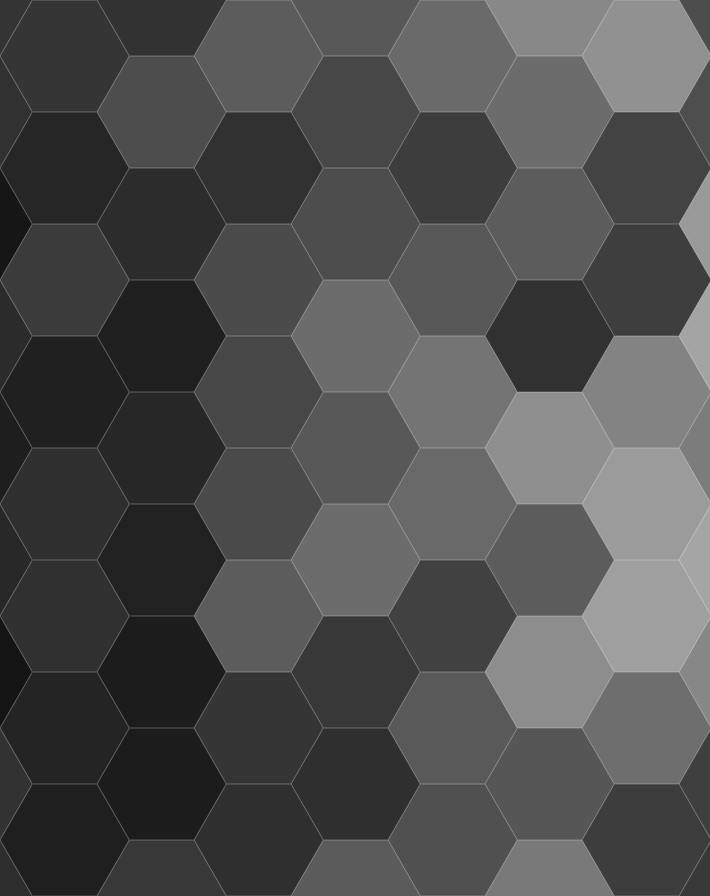
Give the GLSL for this pattern, as a Shadertoy shader.

```glsl
// Flat-topped hexagon tiling, eight cells tall, in flat greys that brighten to the right.
// Cells are the Voronoi regions of a staggered lattice; the two nearest centres
// give the fill, the smoothed border and the hairline between neighbours.

const float ROWS = 8.0;           // cells down the canvas; a cell is 1 unit tall
const float PITCH = 0.8660254;    // distance between columns
const float RADIUS = 0.5773503;   // centre to corner
const float LINE_WIDTH = 0.007;
const float LINE_ALPHA = 0.36;

float hash(vec2 p) {
    return fract(sin(dot(p, vec2(127.1, 311.7))) * 43758.5453);
}

// Odd columns sit half a cell lower.
vec2 cellCenter(vec2 id) {
    return vec2(RADIUS + id.x * PITCH, id.y + 0.5 - 0.5 * mod(id.x, 2.0));
}

// Grey of one cell: a left-to-right ramp scaled by a random factor.
float cellTone(vec2 id, float width) {
    float across = clamp(cellCenter(id).x / width, 0.0, 1.0);
    float ramp = mix(0.15, 0.46, across);
    return clamp(ramp * mix(0.48, 1.48, hash(id + 3.0)), 0.08, 0.66);
}

// Share of a pixel, at distance d from the line's middle, that the line covers.
float lineCoverage(float d, float halfWidth, float pixel) {
    float high = min(d + 0.5 * pixel, halfWidth);
    float low = max(d - 0.5 * pixel, -halfWidth);
    return max(high - low, 0.0) / pixel;
}

// Finds the two nearest cells and returns the distance to their shared edge.
float nearestCells(vec2 p, out vec2 own, out vec2 neighbour) {
    vec2 base = vec2(floor((p.x - RADIUS) / PITCH + 0.5), floor(p.y));
    float first = 1e3;
    float second = 1e3;
    own = base;
    neighbour = base;
    for (int i = -1; i <= 1; i++) {
        for (int j = -1; j <= 1; j++) {
            vec2 id = base + vec2(i, j);
            vec2 offset = p - cellCenter(id);
            float d = dot(offset, offset);
            if (d < first) {
                second = first;
                neighbour = own;
                first = d;
                own = id;
            } else if (d < second) {
                second = d;
                neighbour = id;
            }
        }
    }
    // Neighbouring centres are one unit apart.
    return 0.5 * (second - first);
}

void mainImage(out vec4 fragColor, in vec2 fragCoord) {
    float pixel = ROWS / iResolution.y;
    vec2 p = fragCoord * pixel;
    float width = iResolution.x * pixel;

    vec2 own, neighbour;
    float edge = nearestCells(p, own, neighbour);

    // Fill, smoothed across the border
    float inside = clamp(0.5 + edge / pixel, 0.0, 1.0);
    float tone = mix(cellTone(neighbour, width), cellTone(own, width), inside);

    // Translucent white hairline
    float line = lineCoverage(edge, 0.5 * LINE_WIDTH, pixel);
    tone = mix(tone, 1.0, LINE_ALPHA * line);

    fragColor = vec4(vec3(tone), 1.0);
}
```
